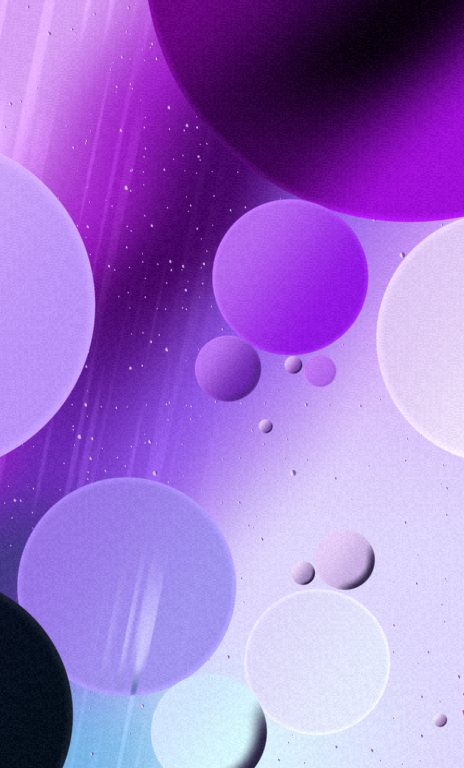
A Shadertoy shader for this background:

```glsl
// Violet oil bubbles floating over a diagonal purple-to-lavender wash.

float hash(vec2 p) {
    return fract(sin(dot(p, vec2(127.1, 311.7))) * 43758.5453);
}

float noise(vec2 p) {
    vec2 i = floor(p), f = fract(p);
    f = f * f * (3.0 - 2.0 * f);
    return mix(mix(hash(i), hash(i + vec2(1, 0)), f.x),
               mix(hash(i + vec2(0, 1)), hash(i + vec2(1, 1)), f.x), f.y);
}

// Antialiased disc coverage
float disc(vec2 p, vec2 center, float radius) {
    float aa = 1.0 / iResolution.y;
    return smoothstep(aa, -aa, length(p - center) - radius);
}

// Dark diagonal band fading to lavender, with a cyan floor
vec3 wash(vec2 p) {
    float across = dot(p - vec2(0.16, 0.58), vec2(0.866, -0.5));
    across += 0.03 * (noise(p * 7.0) - 0.5);
    vec3 core = mix(vec3(0.43, 0.17, 0.73), vec3(0.28, 0.02, 0.41), smoothstep(0.38, 0.66, p.y));
    core = mix(vec3(0.27, 0.22, 0.54), core, smoothstep(0.26, 0.4, p.y));
    vec3 pale = mix(vec3(0.87, 0.84, 0.99), vec3(0.83, 0.65, 0.97), smoothstep(0.25, 0.7, p.y));

    vec3 right = mix(core, vec3(0.57, 0.34, 0.91), smoothstep(0.01, 0.16, across));
    right = mix(right, pale, smoothstep(0.12, 0.34, across));
    vec3 left = mix(core, vec3(0.62, 0.12, 0.79), smoothstep(0.0, 0.12, -across));
    left = mix(left, vec3(0.84, 0.62, 0.96), smoothstep(0.09, 0.27, -across));
    vec3 col = across > 0.0 ? right : left;

    vec3 cyan = mix(vec3(0.48, 0.71, 0.91), vec3(0.85, 0.95, 1.0), smoothstep(0.1, 0.36, p.x));
    return mix(col, cyan, smoothstep(0.2, 0.02, p.y) * smoothstep(0.62, 0.3, p.x));
}

// Scattered droplets, half lit and half shaded
vec3 droplets(vec3 col, vec2 p) {
    float band = exp(-pow(dot(p - vec2(0.17, 0.58), vec2(0.866, -0.5)) / 0.16, 2.0));
    for (int layer = 0; layer < 3; layer++) {
        float k = float(layer);
        vec2 grid = p * (22.0 + 17.0 * k), id = floor(grid) + 71.0 * k;
        float pick = hash(id);
        vec2 q = fract(grid) - 0.25 - 0.5 * vec2(hash(id + 3.1), hash(id + 7.7));
        float size = mix(0.035, 0.1, pow(hash(id + 5.3), 3.0));
        float soft = grid.y / (p.y * iResolution.y);
        float spot = smoothstep(size + soft, size - soft, length(q));
        spot *= step(pick, 0.1 + 0.28 * band);
        vec3 tint = mix(vec3(0.4, 0.25, 0.55), vec3(0.95, 0.85, 1.0),
                        smoothstep(-0.03, 0.03, 0.03 * band - q.x - q.y * 0.3));
        col = mix(col, tint, 0.75 * spot);
    }
    return col;
}

// Bubble shaded toward the lower right, with a rim and a dark crescent
void bubble(inout vec3 col, vec2 p, vec2 center, float radius, vec3 lit, vec3 shade, float crescent) {
    vec2 q = (p - center) / radius;
    float facing = dot(q, vec2(0.8, -0.6)), r = length(q);
    vec3 body = mix(lit, shade, smoothstep(-0.9, 0.75, facing));
    float shadow = smoothstep(0.25, 0.85, facing) * smoothstep(0.62, 0.95, r);
    body = mix(body, vec3(0.13, 0.09, 0.22), crescent * shadow);
    body += 0.07 * smoothstep(0.93, 1.0, r) * (1.0 - crescent);
    col = mix(col, body, disc(p, center, radius));
}

// Large dark bubble with a black fold and a bright violet sweep
void darkBubble(inout vec3 col, vec2 p) {
    vec2 center = vec2(0.534, 1.057);
    float fold = p.x + 1.0 - p.y;
    vec3 body = mix(vec3(0.42, 0.02, 0.52), vec3(0.25, 0.01, 0.34), smoothstep(0.24, 0.45, fold));
    float black = exp(-pow((fold - 0.54) / 0.11, 2.0)) * smoothstep(0.78, 0.95, p.y);
    body = mix(body, vec3(0.62, 0.06, 0.85), smoothstep(0.56, 0.77, fold));
    body = mix(body, vec3(0.04, 0.0, 0.06), black);
    body += vec3(0.1, 0.03, 0.13) * smoothstep(0.335, 0.346, length(p - center));
    col = mix(col, body, disc(p, center, 0.346));
}

void mainImage(out vec4 fragColor, in vec2 fragCoord) {
    vec2 p = fragCoord / iResolution.y;
    float slanted = p.x - 0.2 * p.y;
    float streak = smoothstep(0.55, 0.9, noise(vec2(slanted * 130.0, p.y * 5.0)));

    vec3 col = wash(p);
    col += 0.07 * streak * smoothstep(0.35, 0.1, p.x);
    col = droplets(col, p);
    darkBubble(col, p);

    // Side bubbles
    bubble(col, p, vec2(-0.096, 0.603), 0.22, vec3(0.85, 0.69, 0.98), vec3(0.73, 0.57, 0.97), 0.0);
    bubble(col, p, vec2(0.654, 0.56), 0.164, vec3(0.87, 0.78, 0.96), vec3(0.95, 0.91, 0.99), 0.0);

    // Central cluster
    bubble(col, p, vec2(0.378, 0.639), 0.1015, vec3(0.71, 0.41, 0.94), vec3(0.57, 0.09, 0.89), 0.0);
    bubble(col, p, vec2(0.297, 0.52), 0.043, vec3(0.73, 0.46, 0.96), vec3(0.43, 0.16, 0.7), 0.3);
    bubble(col, p, vec2(0.417, 0.517), 0.021, vec3(0.75, 0.47, 0.95), vec3(0.69, 0.4, 0.93), 0.1);
    bubble(col, p, vec2(0.382, 0.525), 0.0115, vec3(0.87, 0.72, 0.99), vec3(0.5, 0.25, 0.7), 0.8);
    bubble(col, p, vec2(0.346, 0.445), 0.009, vec3(0.9, 0.78, 1.0), vec3(0.5, 0.3, 0.7), 0.8);

    // Lower bubbles, the first one streaked
    bubble(col, p, vec2(0.165, 0.236), 0.1425, vec3(0.6, 0.46, 0.91), vec3(0.63, 0.58, 0.94), 0.0);
    float smear = disc(p, vec2(0.165, 0.236), 0.141) * streak * smoothstep(0.07, 0.0, abs(slanted - 0.15));
    col += smear * mix(vec3(-0.22, -0.12, -0.2), vec3(0.17, 0.2, 0.08), smoothstep(0.1, 0.14, p.y))
         * smoothstep(0.32, 0.15, p.y);
    bubble(col, p, vec2(-0.087, 0.069), 0.182, vec3(0.05, 0.06, 0.15), vec3(0.02, 0.06, 0.11), 0.0);
    bubble(col, p, vec2(0.413, 0.138), 0.095, vec3(0.87, 0.85, 0.98), vec3(0.89, 0.91, 0.99), 0.0);
    bubble(col, p, vec2(0.272, 0.047), 0.0755, vec3(0.81, 0.89, 0.99), vec3(0.84, 0.97, 1.0), 0.95);
    bubble(col, p, vec2(0.449, 0.271), 0.039, vec3(0.9, 0.81, 0.98), vec3(0.78, 0.68, 0.89), 0.9);
    bubble(col, p, vec2(0.3945, 0.254), 0.0156, vec3(0.92, 0.84, 0.99), vec3(0.6, 0.5, 0.72), 0.95);
    bubble(col, p, vec2(0.573, 0.0625), 0.009, vec3(0.93, 0.9, 1.0), vec3(0.6, 0.45, 0.7), 0.7);

    // Fine grain
    col += 0.045 * (hash(floor(p * 512.0)) - 0.5);
    fragColor = vec4(clamp(col, 0.0, 1.0), 1.0);
}
```
